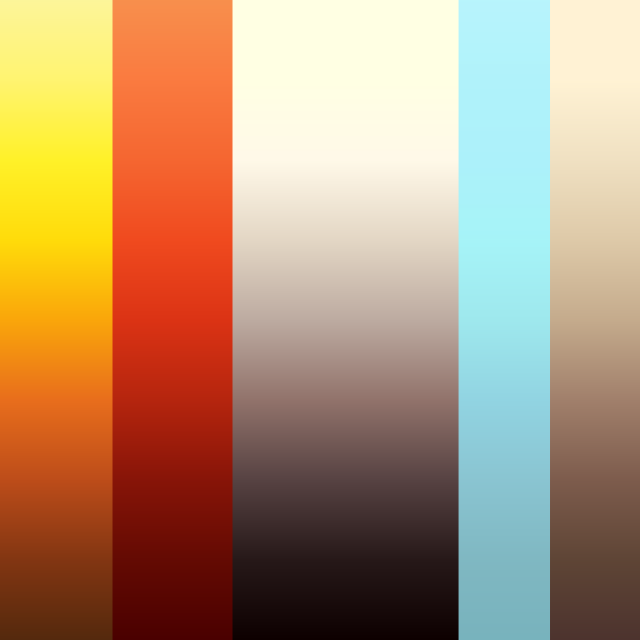
A WebGL 2 fragment shader for this background:

```glsl
#version 300 es
precision highp float;

uniform vec2 u_resolution;
out vec4 fragColor;

// Blend nine evenly spaced colours, t = 0 at the first and 1 at the last
vec3 ramp(vec3 stops[9], float t) {
    float s = clamp(t, 0.0, 1.0) * 8.0;
    int i = min(int(s), 7);
    return mix(stops[i], stops[i + 1], s - float(i));
}

// Antialiased step to the right of a vertical edge
float rightOf(float edge, float x) {
    return clamp((x - edge) * u_resolution.x + 0.5, 0.0, 1.0);
}

void main() {
    vec2 uv = gl_FragCoord.xy / u_resolution;
    float depth = 1.0 - uv.y;

    // Vertical gradients, listed from top to bottom
    vec3 amber = ramp(vec3[9](
        vec3(0.99, 0.96, 0.60), vec3(1.00, 0.955, 0.44), vec3(1.00, 0.945, 0.16),
        vec3(1.00, 0.86, 0.04), vec3(0.98, 0.65, 0.04), vec3(0.91, 0.43, 0.11),
        vec3(0.74, 0.30, 0.10), vec3(0.51, 0.21, 0.07), vec3(0.33, 0.16, 0.05)), depth);
    vec3 scarlet = ramp(vec3[9](
        vec3(0.97, 0.56, 0.30), vec3(0.98, 0.48, 0.25), vec3(0.96, 0.40, 0.19),
        vec3(0.94, 0.29, 0.12), vec3(0.86, 0.20, 0.08), vec3(0.71, 0.145, 0.055),
        vec3(0.53, 0.08, 0.03), vec3(0.39, 0.04, 0.01), vec3(0.29, 0.0, 0.0)), depth);
    vec3 ivory = ramp(vec3[9](
        vec3(1.00, 1.00, 0.89), vec3(1.00, 1.00, 0.89), vec3(1.00, 0.975, 0.91),
        vec3(0.89, 0.84, 0.77), vec3(0.74, 0.67, 0.63), vec3(0.57, 0.45, 0.42),
        vec3(0.34, 0.26, 0.26), vec3(0.15, 0.095, 0.095), vec3(0.05, 0.0, 0.0)), depth);
    vec3 aqua = ramp(vec3[9](
        vec3(0.72, 0.955, 0.99), vec3(0.69, 0.95, 0.98), vec3(0.675, 0.945, 0.98),
        vec3(0.65, 0.955, 0.97), vec3(0.62, 0.91, 0.93), vec3(0.57, 0.83, 0.885),
        vec3(0.54, 0.77, 0.82), vec3(0.50, 0.72, 0.76), vec3(0.47, 0.70, 0.74)), depth);
    vec3 sand = ramp(vec3[9](
        vec3(1.00, 0.95, 0.83), vec3(1.00, 0.95, 0.83), vec3(0.94, 0.88, 0.76),
        vec3(0.87, 0.79, 0.66), vec3(0.77, 0.67, 0.55), vec3(0.63, 0.50, 0.42),
        vec3(0.49, 0.36, 0.30), vec3(0.37, 0.27, 0.21), vec3(0.30, 0.20, 0.18)), depth);

    // Columns from left to right
    vec3 color = mix(amber, scarlet, rightOf(0.1758, uv.x));
    color = mix(color, ivory, rightOf(0.3633, uv.x));
    color = mix(color, aqua, rightOf(0.7165, uv.x));
    color = mix(color, sand, rightOf(0.8594, uv.x));
    fragColor = vec4(color, 1.0);
}
```
